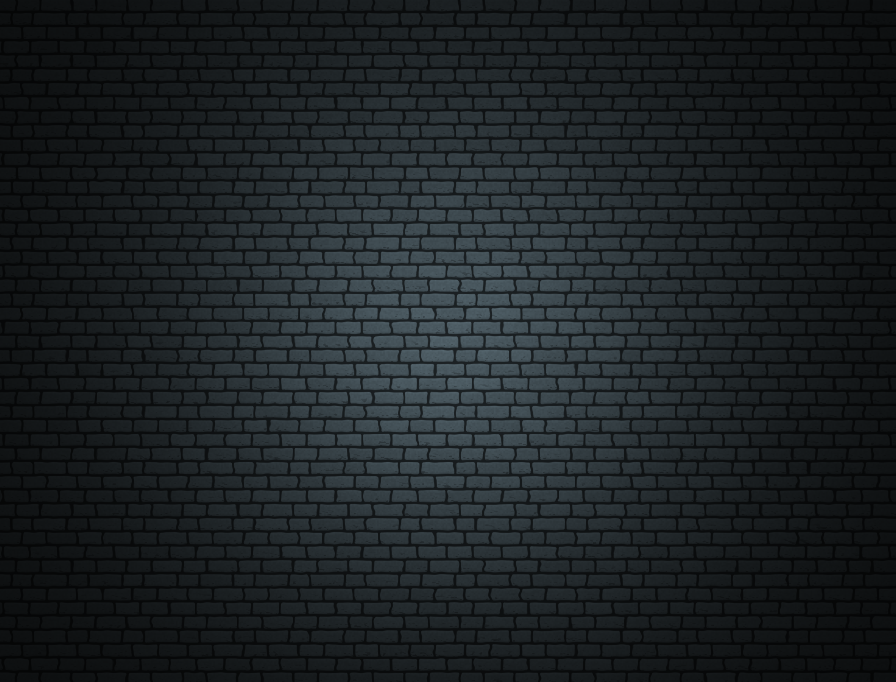
A WebGL 2 fragment shader for this pattern:

```glsl
#version 300 es
precision highp float;
// A dark slate brick wall lit by one soft round glow near its centre.
// Courses repeat every four rows with two joints per period; value noise
// wobbles the mortar and chips the faces, and a radial falloff lights it all.

uniform vec2 u_resolution;
out vec4 fragColor;

// Lengths are in course heights unless noted.
const float COURSES = 48.6;          // courses over the canvas height
const float COURSE_SHIFT = 7.44;     // phase of the courses at the centre
const float PERIOD = 3.95;           // width of a pair of bricks
const vec4 JOINT_A = vec4(-1.94, -0.94, -2.16, -1.39);
const vec4 JOINT_B = vec4(0.50, 1.22, -0.10, 0.83);
const float MORTAR = 0.085;          // half width of the mortar
const float CORNER = 0.20;           // rounding of brick corners
const float WOBBLE = 0.10;           // unevenness of the edges
const float MORTAR_TONE = 0.36;
const vec2 GLOW_CENTRE = vec2(0.003, 0.003); // in canvas heights
const float GLOW_RADIUS = 0.395;             // in canvas heights
const float GLOW_POWER = 1.76;
const vec3 SHADE = vec3(0.045, 0.052, 0.055);
const vec3 LIGHT = vec3(0.305, 0.365, 0.395);

float hash(vec2 cell) {
    uvec2 q = uvec2(ivec2(floor(cell))) * uvec2(1597u, 3571u);
    uint n = (q.x ^ q.y) * 7919u;
    n = (n ^ (n >> 15)) * 73939u;
    n = (n ^ (n >> 13)) * 15731u;
    n ^= n >> 16;
    return float(n & 65535u) / 65535.0;
}

float noise(vec2 p) {
    vec2 i = floor(p);
    vec2 f = p - i;
    f = f * f * (3.0 - 2.0 * f);
    return mix(mix(hash(i), hash(i + vec2(1, 0)), f.x),
               mix(hash(i + vec2(0, 1)), hash(i + vec2(1, 1)), f.x), f.y);
}

// Distance to the nearest joint of a repeating set.
float jointDistance(float x, float joint) {
    return abs(mod(x - joint + 0.5 * PERIOD, PERIOD) - 0.5 * PERIOD);
}

// Tone of the wall before lighting; p.y runs downward.
float brickTone(vec2 p, float pixel) {
    vec2 bend = vec2(noise(p * 2.7), noise(p * 2.1 + 37.0)) - 0.5;
    vec2 w = p + WOBBLE * bend * vec2(1.6, 0.7);
    float course = floor(w.y);
    float height = w.y - course;
    int kind = int(mod(course, 4.0));
    float a = JOINT_A[kind];
    float b = JOINT_B[kind];

    // Rounded brick outline
    vec2 edge = vec2(min(jointDistance(w.x, a), jointDistance(w.x, b)),
                     min(height, 1.0 - height));
    float inside = CORNER - length(max(CORNER - edge, 0.0));
    float soft = max(0.05, 0.6 * pixel);
    float face = smoothstep(MORTAR - soft, MORTAR + soft, inside);

    // Each brick has its own tone
    float pair = floor((w.x - a) / PERIOD);
    float half_ = step(b - a, mod(w.x - a, PERIOD));
    float tone = 0.97 + 0.09 * (hash(vec2(pair * 2.0 + half_, course)) - 0.5);

    // Lit upper rim, shaded lower rim
    tone += 0.08 * (1.0 - smoothstep(0.10, 0.32, height));
    tone -= 0.16 * smoothstep(0.72, 0.95, height);

    // Grain and short slanted chips, denser toward the foot of a brick
    tone += 0.10 * (noise(p * 9.0) - 0.5);
    vec2 slant = vec2(p.x + p.y * 0.7, p.y - p.x * 0.25) * vec2(3.5, 11.0);
    float chip = smoothstep(0.74, 0.90, noise(slant + 71.0));
    tone -= 0.24 * chip * smoothstep(0.35, 0.80, height);

    return mix(MORTAR_TONE, tone, face);
}

void main() {
    vec2 uv = (gl_FragCoord.xy - 0.5 * u_resolution) / u_resolution.y;
    vec2 wall = vec2(uv.x, -uv.y) * COURSES + vec2(0.0, COURSE_SHIFT);
    float tone = brickTone(wall, COURSES / u_resolution.y);

    // Round glow falling off to near black
    float reach = length(uv - GLOW_CENTRE) / GLOW_RADIUS;
    float glow = exp(-pow(reach, GLOW_POWER));
    vec3 colour = mix(SHADE, LIGHT, glow) * tone;
    fragColor = vec4(colour, 1.0);
}
```
